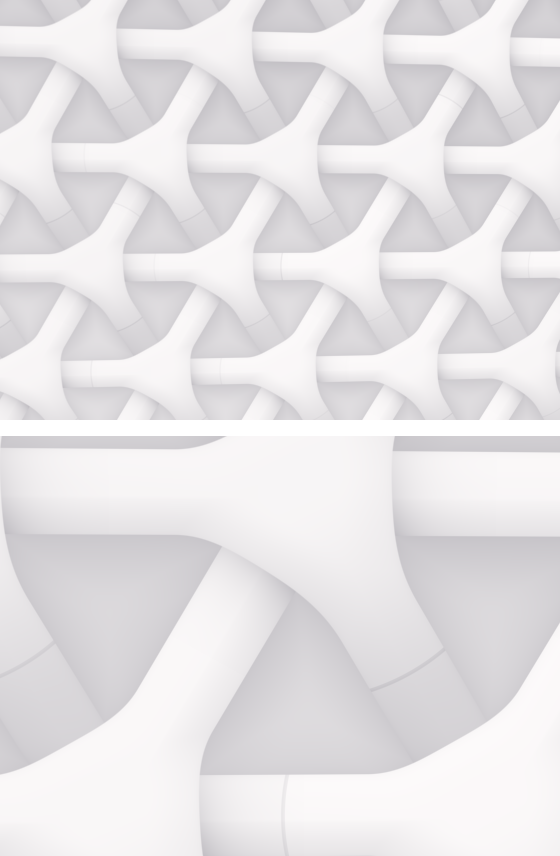
Top: the whole. Bottom: its middle third, enlarged.
Write a Shadertoy shader that draws this pattern.

```glsl
const vec2 HUB_SPACING = vec2(0.3055, 0.2962);  // lattice unit in canvas heights
const vec2 HUB_ANCHOR = vec2(0.019, 0.1204);    // one hub, from the canvas centre
const vec2 PERSPECTIVE = vec2(-0.053, 0.077);   // scale change along x and y
const float ROW_HEIGHT = 0.8660254;
const float ARM_RADIUS = 0.112;
const float ARM_LENGTH = 0.9;
const float FILLET = 0.24;
const float SEAM_RADIUS = 0.52;
const float SEAM_WIDTH = 0.005;
const vec2 LIGHT_DIR = vec2(-0.29, 0.957);
const vec3 SHADE_COLOR = vec3(0.755, 0.745, 0.765);
const vec3 LIT_COLOR = vec3(0.985, 0.976, 0.977);

float hash(vec2 p) {
    return fract(sin(dot(p, vec2(127.1, 311.7))) * 43758.5453);
}

float noise(vec2 p) {
    vec2 i = floor(p), f = fract(p);
    f = f * f * (3.0 - 2.0 * f);
    return mix(mix(hash(i), hash(i + vec2(1, 0)), f.x),
               mix(hash(i + vec2(0, 1)), hash(i + vec2(1, 1)), f.x), f.y);
}

float smoothMin(float a, float b, float k) {
    float h = max(k - abs(a - b), 0.0) / k;
    return min(a, b) - 0.25 * k * h * h;
}

// Arms point left, up-right and down-right.
vec2 armDirection(int k) {
    float angle = radians(180.0 - 120.0 * float(k));
    return vec2(cos(angle), sin(angle));
}

float hubDistance(vec2 p) {
    float d = 10.0;
    for (int k = 0; k < 3; k++) {
        vec2 dir = armDirection(k);
        d = smoothMin(d, length(p - dir * clamp(dot(p, dir), 0.0, ARM_LENGTH)), FILLET);
    }
    return d - ARM_RADIUS;
}

// Triangular lattice
vec2 toIndex(vec2 p) {
    float row = p.y / ROW_HEIGHT;
    return vec2(p.x - 0.5 * row, row);
}

vec2 nearestHub(vec2 p) {
    vec2 base = floor(toIndex(p)), best = vec2(100.0);
    for (int n = 0; n < 4; n++) {
        vec2 id = base + vec2(n % 2, n / 2);
        vec2 hub = vec2(id.x + 0.5 * id.y, id.y * ROW_HEIGHT);
        if (length(p - hub) < length(p - best)) best = hub;
    }
    return best;
}

float weaveDistance(vec2 p) {
    vec2 local = p - nearestHub(p);
    float d = hubDistance(local);
    for (int k = 0; k < 3; k++) d = min(d, hubDistance(local + armDirection(k)));
    return d;
}

// Rounded surface, receding arm and joint seams
float bodyTone(vec2 p, vec2 hub, float d, float pixel) {
    vec2 id = floor(toIndex(hub) + 0.5);
    float slope = (hubDistance(p + LIGHT_DIR * 0.02) - d) / 0.02;
    float rim = 1.0 - smoothstep(0.0, 0.13, -d);
    float tone = 0.93 + 0.05 * hash(id) + rim * (slope > 0.0 ? 0.04 : 0.3) * slope;
    tone -= 0.5 * smoothstep(0.0, 0.7, dot(p, armDirection(2)));
    tone -= 0.08 * exp(-abs(d) / 0.01);
    for (int k = 0; k < 3; k++) {
        float chance = hash(id + float(k) * 17.0);
        float radius = SEAM_RADIUS + 0.07 * (chance - 0.5);
        float strength = k == 2 ? 0.1 + 0.15 * chance : 0.22 * smoothstep(0.55, 1.0, chance);
        float along = step(0.8 * length(p), dot(p, armDirection(k)));
        float line = 1.0 - smoothstep(SEAM_WIDTH - pixel, SEAM_WIDTH + pixel, abs(length(p) - radius));
        tone -= along * strength * (line + 0.2 * smoothstep(-pixel, pixel, length(p) - radius));
    }
    return tone;
}

void mainImage(out vec4 fragColor, in vec2 fragCoord) {
    vec2 view = (fragCoord - 0.5 * iResolution.xy) / iResolution.y;
    vec2 p = (view / (1.0 + dot(PERSPECTIVE, view)) - HUB_ANCHOR) / HUB_SPACING;
    float pixel = 0.8 / (iResolution.y * HUB_SPACING.y);
    float corner = smoothstep(-0.7, 0.7, 0.6 * view.x + view.y);  // deeper towards upper right

    // Hazy backdrop with soft shadow below the arms
    float gap = weaveDistance(p);
    float tone = mix(0.46, 0.24, corner) + 0.1 * (noise(p * 2.3) - 0.5);
    tone += 0.1 * smoothstep(0.0, 0.17, gap) - 0.09 * exp(-max(gap, 0.0) / 0.025);
    tone -= 0.12 * (1.0 - smoothstep(-0.08, 0.14, weaveDistance(p + LIGHT_DIR * 0.08)));

    // Arms arriving from three neighbours, shaded where they pass under the hub
    vec2 hub = nearestHub(p), local = p - hub;
    float d = hubDistance(local);
    float facing = 0.5 - 0.5 * dot(local / max(length(local), 0.001), LIGHT_DIR);
    float contact = (0.06 + 0.65 * facing) * exp(-max(d, 0.0) / 0.065);
    for (int k = 0; k < 3; k++) {
        vec2 dir = armDirection(k);
        float armD = hubDistance(local + dir);
        float arm = bodyTone(local + dir, hub - dir, armD, pixel) - contact;
        tone = mix(tone, arm, 1.0 - smoothstep(-pixel, pixel, armD));
    }

    // Hub on top
    tone = mix(tone, bodyTone(local, hub, d, pixel), 1.0 - smoothstep(-pixel, pixel, d));
    tone += 0.04 * smoothstep(-0.6, 0.2, view.x) - 0.03;
    fragColor = vec4(mix(SHADE_COLOR, LIT_COLOR, clamp(tone, -0.1, 1.04)), 1.0);
}
```
